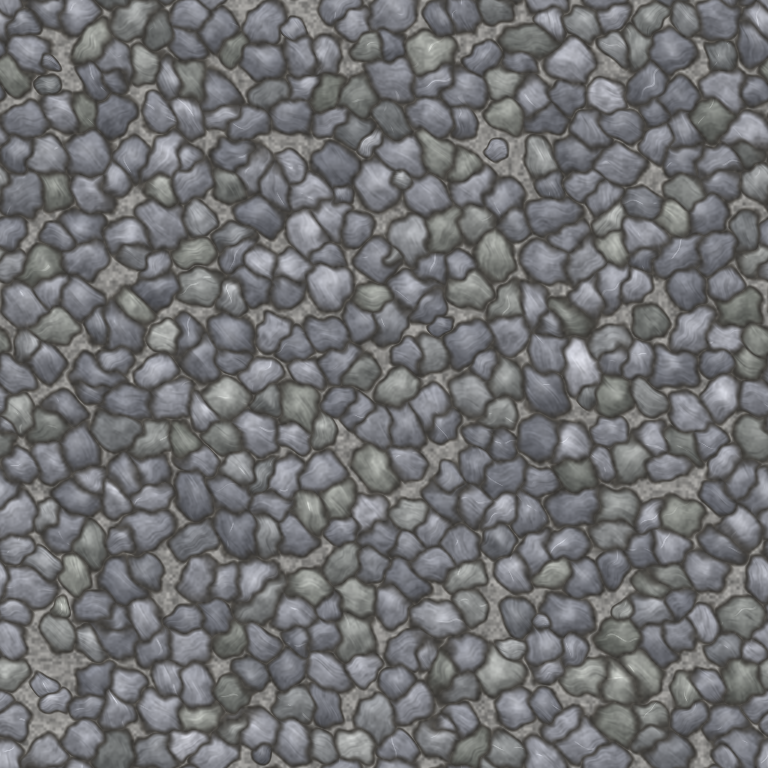
Reproduce this texture procedurally as a WebGL 1 fragment shader.

```glsl
precision highp float;
// Seamless bed of smooth blue-grey pebbles set in pale gritty mortar.

uniform vec2 u_resolution;

#define CELLS 22.0        // pebbles across the tile
#define JITTER 0.80       // scatter of pebble centres
#define PEBBLE_SIZE 0.64  // mean radius in cells
#define ROUNDING 0.16     // softening of corners between neighbours
#define RIM_WIDTH 0.25    // dark worn border
#define GRAIN 0.13        // fine surface speckle
#define SHEEN 0.17        // soft sky reflection
#define DARK_STONE vec3(0.345, 0.355, 0.385)
#define LIGHT_STONE vec3(0.65, 0.655, 0.685)
#define RIM_COLOR vec3(0.235, 0.225, 0.21)
#define MORTAR vec3(0.55, 0.545, 0.535)

const float TAU = 6.2831853;

vec3 hash3(vec2 p) {
  vec3 k = vec3(dot(p, vec2(127.1, 311.7)),
                dot(p, vec2(269.5, 183.3)),
                dot(p, vec2(419.2, 371.9)));
  return fract(sin(k) * 43758.547);
}

// Value noise that wraps after the given whole number of cells.
float noise(vec2 p, float period) {
  vec2 i = floor(p), f = fract(p);
  f = f * f * (3.0 - 2.0 * f);
  float a = hash3(mod(i, period)).x;
  float b = hash3(mod(i + vec2(1.0, 0.0), period)).x;
  float c = hash3(mod(i + vec2(0.0, 1.0), period)).x;
  float d = hash3(mod(i + 1.0, period)).x;
  return mix(mix(a, b, f.x), mix(c, d, f.x), f.y);
}

float smoothMin(float a, float b, float k) {
  float h = max(k - abs(a - b), 0.0) / k;
  return min(a, b) - h * h * k * 0.25;
}

// Rounded-box norm: fuller than an ellipse.
float pebbleNorm(vec2 p) {
  vec2 q = pow(abs(p) + 1e-4, vec2(2.4));
  return pow(q.x + q.y, 1.0 / 2.4);
}

void main() {
  vec2 uv = gl_FragCoord.xy / u_resolution;

  // Layered sines bend the outlines a little.
  vec2 bend = sin(TAU * (uv.yx * 19.0 + vec2(uv.x, -uv.y) * 8.0))
            + 0.6 * sin(TAU * (uv.yx * 37.0 + uv * 23.0) + 1.7);
  vec2 p = uv * CELLS + 0.055 * bend;
  vec2 cell = floor(p);

  // Nearest and second nearest pebble, each with its own oval metric.
  float nearest = 9.0, second = 9.0;
  vec2 offset = vec2(0.0), local = vec2(0.0), id = vec2(0.0);
  for (int y = -2; y <= 2; y++) {
    for (int x = -2; x <= 2; x++) {
      vec2 c = cell + vec2(float(x), float(y));
      vec2 wrapped = mod(c, CELLS);
      vec3 place = hash3(wrapped);
      vec3 shape = hash3(wrapped + 57.0);
      vec2 d = p - c - 0.5 - (place.xy - 0.5) * JITTER;
      float angle = (place.z - 0.55) * 2.7;
      float ca = cos(angle), sa = sin(angle);
      float size = PEBBLE_SIZE * mix(0.78, 1.18, shape.x);
      size *= mix(0.55, 1.0, step(0.05, shape.z));
      float stretch = mix(1.0, 1.28, shape.y);
      vec2 l = vec2(ca * d.x + sa * d.y, ca * d.y - sa * d.x);
      l /= size * vec2(stretch, 1.0 / stretch);
      float r = pebbleNorm(l);
      if (r < nearest) {
        second = nearest;
        nearest = r;
        offset = d / size;
        local = l;
        id = wrapped;
      } else {
        second = min(second, r);
      }
    }
  }
  float edge = smoothMin(1.0 - nearest, 0.55 * (second - nearest), ROUNDING);

  // Surface texture: fine grit, and mottling and streaks along each stone.
  float fine = noise(uv * 256.0, 256.0) - 0.5;
  float grit = 0.6 * fine + 0.5 * (noise(uv * 128.0, 128.0) - 0.5);
  vec3 kind = hash3(id + 113.0);
  vec3 finish = hash3(id + 171.0);
  vec2 seed = finish.xy * 40.0;
  float mottle = noise(local * 3.0 + seed, 256.0) - 0.5;
  float streak = noise(local * vec2(2.0, 9.0) + seed, 256.0) - 0.5;
  float scratchLine = abs(local.y + (kind.y - 0.5) * (1.0 + 3.0 * local.x));
  float scratch = (1.0 - smoothstep(0.02, 0.07, scratchLine))
                * step(0.6, finish.z) * smoothstep(0.0, 0.3, mottle);

  // Stone colour: mostly mid blue-grey, some olive, a few pale.
  float tone = 0.12 + 0.48 * kind.x + 0.32 * smoothstep(0.84, 1.0, kind.z);
  vec3 stone = mix(DARK_STONE, LIGHT_STONE, tone);
  stone += vec3(0.012, 0.015, -0.035) * smoothstep(0.55, 0.95, finish.x);
  stone *= 1.0 + 0.22 * mottle + 0.16 * streak + GRAIN * grit * 1.6;
  stone += 0.10 * scratch;

  // Light from above, soft reflection, warm dark border.
  stone *= 1.0 + 0.17 * clamp(offset.y, -1.0, 1.0);
  vec2 glint = offset - vec2(0.12 * (kind.y - 0.5), 0.24);
  stone += SHEEN * (0.25 + finish.y) * exp(-5.0 * dot(glint, glint));
  float rim = smoothstep(-0.02, RIM_WIDTH, edge + 0.04 * mottle);
  stone = mix(RIM_COLOR * (1.0 + 0.4 * grit), stone, 0.12 + 0.88 * rim);

  // Mortar lies dark in the joints and pale in the open gaps.
  float open = smoothstep(-0.01, 0.17, nearest - 1.0);
  vec3 mortar = MORTAR * (1.0 + 0.55 * grit);
  mortar = mix(RIM_COLOR * (1.1 + 0.6 * grit), mortar, 0.12 + 0.88 * open);

  vec3 color = mix(mortar, stone, smoothstep(-0.035, 0.035, edge));
  gl_FragColor = vec4(clamp(color, 0.0, 1.0), 1.0);
}
```
